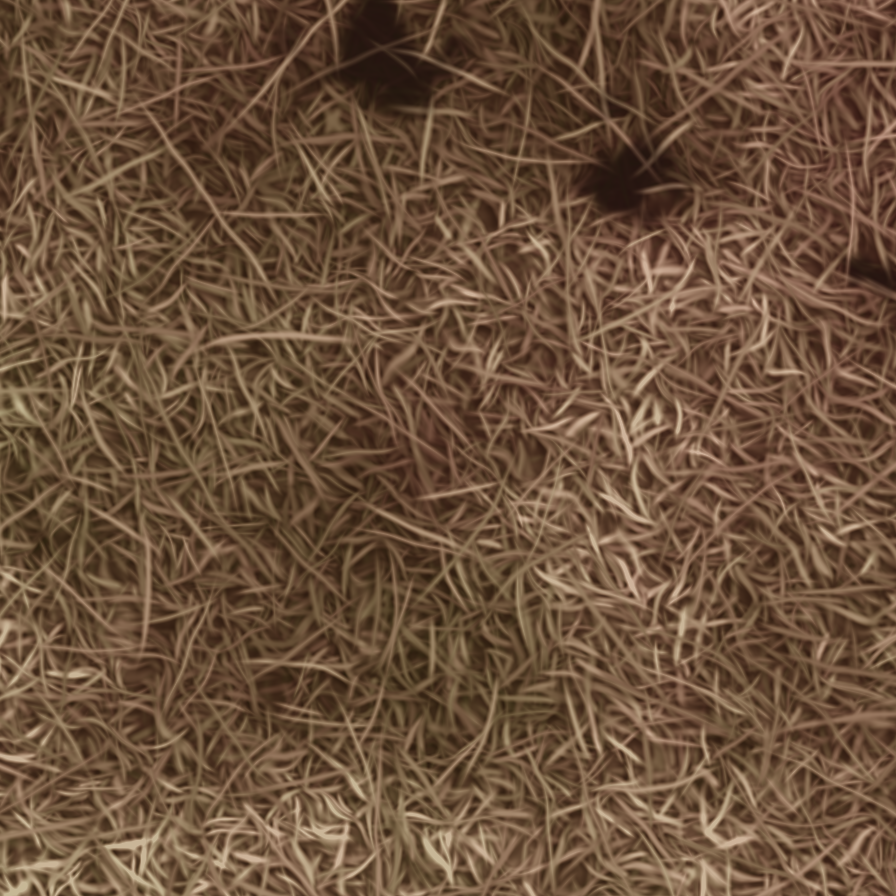
Write a WebGL 2 fragment shader that draws this texture.

```glsl
#version 300 es
precision highp float;
precision highp int;

uniform vec2 u_resolution;
out vec4 fragColor;

vec3 hash(ivec3 cell) {
  uvec3 v = uvec3(cell) * 1664525u + 1013904223u;
  v.x += v.y * v.z; v.y += v.z * v.x; v.z += v.x * v.y;
  v ^= v >> 16u;
  v.x += v.y * v.z; v.y += v.z * v.x; v.z += v.x * v.y;
  return vec3(v >> 8u) / 16777216.0;
}

float noise(vec2 p, int seed) {
  ivec2 i = ivec2(floor(p));
  vec2 f = fract(p);
  f = f * f * (3.0 - 2.0 * f);
  float low = mix(hash(ivec3(i, seed)).x, hash(ivec3(i + ivec2(1, 0), seed)).x, f.x);
  float high = mix(hash(ivec3(i + ivec2(0, 1), seed)).x, hash(ivec3(i + 1, seed)).x, f.x);
  return mix(low, high, f.y);
}

float fbm(vec2 p, int seed) {
  return 0.55 * noise(p, seed) + 0.3 * noise(p * 2.1, seed + 1) + 0.15 * noise(p * 4.3, seed + 2);
}

// One layer of bent, soft blades; paint holds tone and warmth
void addBlades(inout vec2 paint, vec2 uv, float size, float width, float light, int layer) {
  ivec2 home = ivec2(floor(uv / size));
  for (int i = 0; i < 9; i++) {
    ivec2 id = home + ivec2(i % 3 - 1, i / 3 - 1);
    vec3 a = hash(ivec3(id, layer));
    vec3 b = hash(ivec3(id, layer + 100));
    vec3 c = hash(ivec3(id, layer + 200));
    vec2 center = (vec2(id) + a.xy) * size;

    // Mostly falling to the right, steeper near the top
    float angle = mix(-0.5, -0.95, center.y) + (a.z + b.x + b.y - 1.5) * 1.8;
    vec2 axis = vec2(cos(angle), sin(angle));
    vec2 p = uv - center;
    p = vec2(dot(p, axis), dot(p, vec2(-axis.y, axis.x)));
    float halfLength = size * mix(0.4, 0.9, b.z);
    float along = p.x / halfLength;
    p.y += (c.x - 0.5) * 0.35 * halfLength * (along * along - 0.3);

    float w = width * mix(0.6, 1.3, c.y) * (1.0 - 0.5 * along * along);
    float ends = 1.0 - smoothstep(0.45, 1.0, abs(along));
    float cover = ends * (1.0 - smoothstep(w - 0.0032, w + 0.0032, abs(p.y)));
    float shadow = ends * (1.0 - smoothstep(w, w + 0.009, abs(p.y + 0.003)));
    float tone = light + (c.z - 0.5) * 0.42;
    paint.x *= 1.0 - 0.21 * shadow;
    paint = mix(paint, vec2(tone, b.y * 2.0 - 1.0), cover * 0.92);
  }
}

// Shaded hollows stepping down along the upper right: core and halo
vec2 hollows(vec2 uv) {
  vec2 warp = vec2(fbm(uv * 19.0, 50), fbm(uv * 19.0, 60)) - 0.5;
  vec2 shade = vec2(0.0);
  for (int k = 0; k < 3; k++) {
    float index = float(k);
    vec2 p = uv - vec2(0.42 + 0.28 * index, 0.94 - 0.12 * index) + warp * 0.13;
    float reach = length(p * vec2(0.85, 1.15)) / (0.07 - 0.012 * index);
    shade = max(shade, 1.0 - smoothstep(vec2(0.3, 0.6), vec2(1.2, 2.6), vec2(reach)));
  }
  return shade;
}

void main() {
  vec2 uv = gl_FragCoord.xy / min(u_resolution.x, u_resolution.y);
  vec2 kink = vec2(noise(uv * 28.0, 1), noise(uv * 28.0, 2)) - 0.5;

  // Soil and dense tangled litter
  vec2 paint = vec2(0.15 + 0.35 * noise(uv * 60.0, 10), 0.3);
  for (int i = 0; i < 18; i++) {
    float rise = float(i) / 17.0;
    float size = 0.036 + 0.034 * fract(float(i) * 0.618);
    addBlades(paint, uv + kink * 0.014, size, 0.0029, mix(0.36, 0.88, rise), 300 + i);
  }

  // Broad patches, slanted mottling and pale tufts
  vec2 slant = vec2(uv.x - uv.y, uv.x + uv.y) * vec2(11.0, 24.0);
  float tuft = smoothstep(0.62, 0.8, fbm(uv * 14.0, 30)) * (1.0 - smoothstep(0.3, 0.7, uv.y));
  paint.x *= 0.42 + 1.2 * fbm(uv * 4.5, 20) + 0.16 * (0.5 - uv.y);
  paint.x *= 0.83 + 0.38 * fbm(slant, 25);
  paint.x += 0.2 * tuft;
  vec2 shade = hollows(uv);
  paint.x *= (1.0 - 0.85 * shade.x) * (1.0 - 0.3 * shade.y);

  // Sparse long stalks on top
  for (int i = 0; i < 4; i++) {
    addBlades(paint, uv + kink * 0.006, 0.09 + 0.03 * float(i), 0.0027, 0.82, 400 + i);
  }
  paint.x *= 1.0 - 0.3 * shade.x;

  // Straw ramp, olive low on the left and ruddy high on the right
  float tone = clamp(paint.x, -0.05, 1.12);
  vec3 color = mix(vec3(0.15, 0.085, 0.045), vec3(0.73, 0.63, 0.52), tone);
  color -= vec3(0.0, 0.027, 0.044) * 4.0 * tone * (1.0 - tone);
  float warmth = paint.y * 0.6 + (uv.x + uv.y - 1.0) * 0.6 + (fbm(uv * 4.0, 40) - 0.5) * 1.5;
  color += vec3(0.024, -0.012, 0.014) * warmth;
  color = mix(color, vec3(0.1, 0.07, 0.07), shade.x * 0.35);
  fragColor = vec4(clamp(color, 0.0, 1.0), 1.0);
}
```
